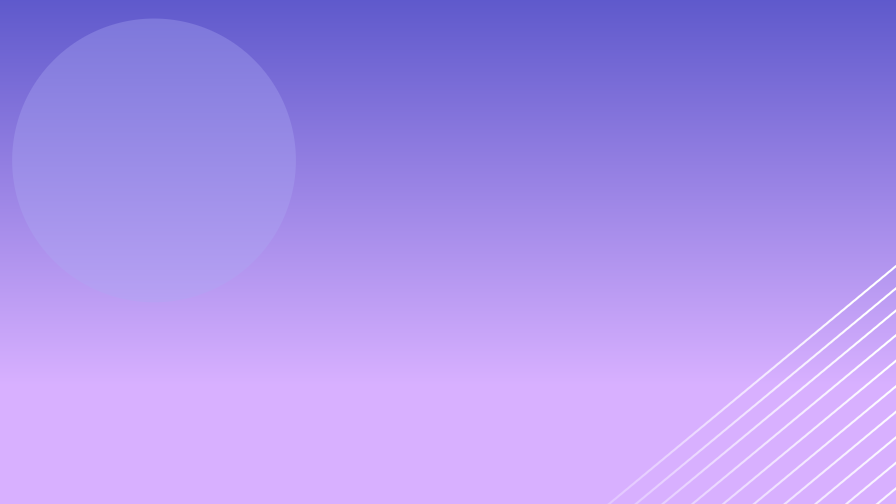
This background is drawn by a WebGL 1 fragment shader. Its source:

```glsl
precision highp float;
// Violet dusk backdrop: a vertical gradient that settles into flat lilac,
// a translucent disc at upper left, and a fan of parallel slanted strokes
// in the lower right corner that fade towards their lower left ends.

uniform vec2 u_resolution;

#define SKY_TOP vec3(0.372, 0.350, 0.798)
#define SKY_LOW vec3(0.846, 0.691, 1.0)
#define HORIZON 0.236
#define DISC_COLOR vec3(0.67, 0.66, 0.95)
#define DISC_ALPHA 0.35
#define DISC_CENTER vec2(0.3056, 0.6817)
#define DISC_RADIUS 0.2815
#define STROKE_COUNT 10
#define STROKE_SLOPE 0.829
#define STROKE_HALF_WIDTH 0.0021
#define FAN_REACH 0.5694
#define FADE_MIN 0.28

// Coverage of a shape from its signed distance, softened over one pixel.
float coverage(float dist, float pixel) {
  return clamp(0.5 - dist / pixel, 0.0, 1.0);
}

// Where a stroke meets the bottom edge, measured from the first stroke;
// the spacing widens a little after the first few.
float strokeOffset(float index) {
  return 0.0532 * index + 0.00787 * max(index - 2.25, 0.0);
}

// Combined coverage of all strokes; q has its origin at the fan's left foot.
float strokeFan(vec2 q, float pixel) {
  float foot = q.x - q.y / STROKE_SLOPE;
  float toNormal = STROKE_SLOPE / sqrt(1.0 + STROKE_SLOPE * STROKE_SLOPE);
  float mask = 0.0;
  for (int i = 0; i < STROKE_COUNT; i++) {
    float dist = abs(foot - strokeOffset(float(i))) * toNormal;
    mask = max(mask, coverage(dist - STROKE_HALF_WIDTH, pixel));
  }
  return mask;
}

void main() {
  // Coordinates in canvas heights, origin at the lower left.
  vec2 p = gl_FragCoord.xy / u_resolution.y;
  float pixel = 1.0 / u_resolution.y;
  float aspect = u_resolution.x / u_resolution.y;

  // Sky gradient
  float rise = clamp((p.y - HORIZON) / (1.0 - HORIZON), 0.0, 1.0);
  vec3 color = mix(SKY_LOW, SKY_TOP, rise);

  // Translucent disc
  float disc = coverage(length(p - DISC_CENTER) - DISC_RADIUS, pixel);
  color = mix(color, DISC_COLOR, DISC_ALPHA * disc);

  // Strokes, anchored to the right edge
  vec2 q = p - vec2(aspect - FAN_REACH, 0.0);
  float along = clamp(dot(q / FAN_REACH, vec2(0.8, 0.42)), 0.0, 1.0);
  float strokeAlpha = strokeFan(q, pixel) * mix(FADE_MIN, 1.0, along);
  color = mix(color, vec3(1.0), strokeAlpha);

  gl_FragColor = vec4(color, 1.0);
}
```
